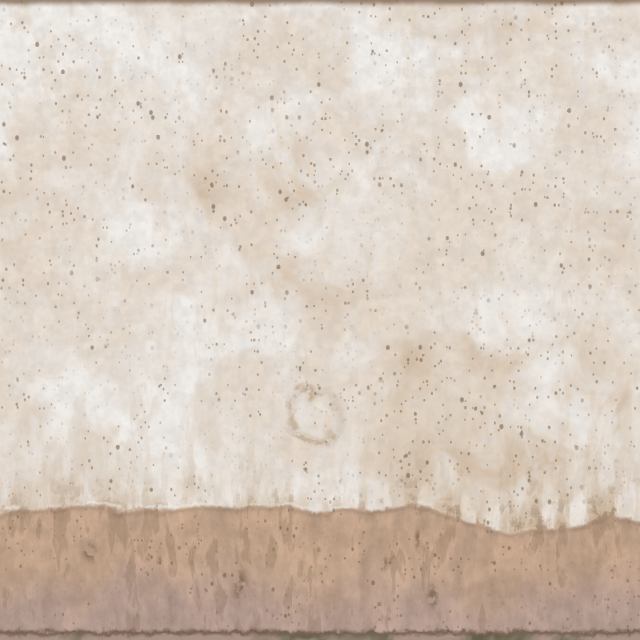
Write a Shadertoy shader that draws this texture.

```glsl
// Weathered plaster wall: pale limewash with tan stains above a brown damp band.
// Smooth cellular noise is layered for mottling; placed soft ellipses steer the
// stains and drips, and sparse cell points give pits and specks.

const vec3 LIMEWASH = vec3(0.898, 0.872, 0.842);
const vec3 CHALK    = vec3(0.928, 0.916, 0.900);
const vec3 CREAM    = vec3(0.872, 0.815, 0.752);
const vec3 OCHRE    = vec3(0.780, 0.680, 0.570);
const vec3 BAND     = vec3(0.755, 0.635, 0.540);
const vec3 BAND_LOW = vec3(0.715, 0.615, 0.570);
const vec3 GRIME    = vec3(0.430, 0.345, 0.270);
const vec3 MOSS     = vec3(0.390, 0.380, 0.290);
const float BAND_HEIGHT = 0.207;
const float STAIN_GAIN  = 0.85;
const float SPECK_GAIN  = 0.55;
const vec2 RING_CENTER  = vec2(0.495, 0.352);

// Each entry: centre, half size
const vec4 STAINS[12] = vec4[12](
    vec4(0.32, 0.70, 0.04, 0.05),  vec4(0.46, 0.72, 0.05, 0.06),
    vec4(0.95, 0.67, 0.05, 0.05),  vec4(0.78, 0.47, 0.05, 0.07),
    vec4(0.63, 0.41, 0.04, 0.06),  vec4(0.92, 0.39, 0.03, 0.06),
    vec4(0.01, 0.66, 0.03, 0.04),  vec4(0.44, 0.54, 0.10, 0.05),
    vec4(0.76, 0.955, 0.08, 0.015), vec4(0.06, 0.34, 0.02, 0.025),
    vec4(0.975, 0.36, 0.015, 0.04), vec4(0.80, 0.28, 0.18, 0.06));
const vec4 DRIPS[8] = vec4[8](
    vec4(0.235, 0.115, 0.006, 0.020), vec4(0.140, 0.135, 0.010, 0.015),
    vec4(0.376, 0.085, 0.009, 0.025), vec4(0.616, 0.145, 0.005, 0.025),
    vec4(0.675, 0.070, 0.010, 0.018), vec4(0.655, 0.155, 0.004, 0.015),
    vec4(0.603, 0.118, 0.006, 0.010), vec4(0.252, 0.120, 0.004, 0.016));

vec3 hash3(vec2 p) {
    vec3 q = fract(p.xyx * vec3(0.1031, 0.1030, 0.0973));
    q += dot(q, q.yxz + 33.33);
    return fract((q.xxy + q.yzz) * q.zyx);
}

// Random cell values blended by distance to jittered cell points
float cells(vec2 p) {
    vec2 base = floor(p);
    float sum = 0.0, weight = 0.0;
    for (int j = -1; j <= 1; j++)
    for (int i = -1; i <= 1; i++) {
        vec2 id = base + vec2(i, j);
        vec3 h = hash3(id + 71.0);
        vec2 d = id + 0.15 + 0.7 * h.xy - p;
        float w = exp(-6.0 * dot(d, d));
        sum += w * h.z;
        weight += w;
    }
    return sum / weight;
}

float layered(vec2 p) {
    float sum = 0.0, amp = 0.5;
    for (int k = 0; k < 5; k++) {
        sum += amp * cells(p);
        p = mat2(1.6, 1.2, -1.2, 1.6) * p + 17.3;
        amp *= 0.56;
    }
    return sum / 1.074;
}

// Sparse pits, one candidate per cell
float specks(vec2 uv, float scale, float density) {
    vec2 p = uv * scale, id = floor(p);
    vec3 h = hash3(id + 211.0);
    float size = mix(0.06, 0.22, h.z * h.z);
    vec2 d = (p - id - 0.3 - 0.4 * h.xy) * vec2(1.0, 0.75);
    float soft = 0.05 + scale / iResolution.y;
    float present = step(1.0 - density, hash3(id + 503.0).x);
    return present * (1.0 - smoothstep(size - 0.05, size + soft, length(d)));
}

float ellipse(vec2 uv, vec4 shape) {
    vec2 d = (uv - shape.xy) / shape.zw;
    return exp(-dot(d, d));
}

float bandEdge(float x) {
    float dip = smoothstep(0.64, 0.80, x) - 0.5 * smoothstep(0.87, 0.96, x);
    return BAND_HEIGHT - 0.034 * dip - 0.007 * exp(-x * 14.0)
         + 0.004 * sin(x * 23.0 - 0.8) + 0.002 * sin(x * 61.0);
}

void mainImage(out vec4 fragColor, in vec2 fragCoord) {
    vec2 uv = fragCoord / iResolution.xy;
    vec2 warp = 0.012 * vec2(sin(uv.y * 31.0 + 3.0 * sin(uv.x * 17.0)),
                             sin(uv.x * 27.0 + 2.0 * sin(uv.y * 21.0)));
    vec2 p = uv + warp;
    float broad  = layered(p * 7.0);
    float medium = layered(p * 19.0 + 40.0);
    float fine   = layered(uv * 75.0 + 9.0);
    float streak = layered(uv * vec2(46.0, 13.0) + 80.0);

    // Limewash with chalky clouds and a cream cast
    vec3 wall = mix(LIMEWASH, CHALK, smoothstep(0.46, 0.70, broad));
    float cream = smoothstep(0.48, 0.72, 0.5 * medium + 0.5 * (1.0 - broad) + 0.05);
    wall = mix(wall, CREAM, 0.65 * cream);
    wall = mix(wall, CREAM, 0.35 * smoothstep(0.55, 0.72, streak));

    // Placed stains, broken up by the noise
    float stain = 0.0;
    for (int i = 0; i < 12; i++) stain += ellipse(p, STAINS[i]);
    float patchy = smoothstep(0.34, 0.68, 0.7 * medium + 0.3 * fine);
    wall = mix(wall, OCHRE, STAIN_GAIN * min(stain, 1.0) * (0.12 + 0.65 * patchy));

    // Crumbled ring
    float ringDist = length((uv - RING_CENTER) * vec2(1.1, 0.95)) + 0.05 * (medium - 0.5);
    float ring = exp(-pow((ringDist - 0.036) / 0.009, 2.0));
    wall = mix(wall, OCHRE * 0.92, ring * (0.2 + 0.55 * smoothstep(0.38, 0.64, fine)));

    // Damp rising from the band, strongest on the right
    float edge = bandEdge(uv.x) + 0.012 * (medium - 0.5) + 0.008 * (fine - 0.5);
    float above = uv.y - edge;
    float damp = exp(-max(above, 0.0) / 0.055) * mix(0.55, 0.95, smoothstep(0.5, 0.8, uv.x));
    wall = mix(wall, OCHRE, damp * (0.2 + 0.8 * smoothstep(0.32, 0.66, streak)));
    float soot = damp * smoothstep(0.54, 0.70, 0.5 * fine + 0.5 * streak);
    wall = mix(wall, GRIME, 0.45 * soot);

    // Brown lower band with drips
    vec3 band = mix(BAND_LOW, BAND, smoothstep(0.02, 0.13, uv.y + 0.12 * (broad - 0.5)));
    band *= 1.0 + 0.16 * (medium - 0.5) + 0.20 * (streak - 0.5);
    float drip = 0.0;
    for (int i = 0; i < 8; i++) drip += ellipse(uv + warp * 0.25, DRIPS[i]);
    band = mix(band, GRIME, 0.75 * min(drip, 1.0) * smoothstep(0.34, 0.62, fine));
    band = mix(band, GRIME, 0.28 * smoothstep(0.57, 0.73, streak));

    // Join the two coats with a chipped pale lip
    float pixel = 1.0 / iResolution.y;
    vec3 color = mix(band, wall, smoothstep(-0.002 - pixel, 0.002 + pixel, above));
    float lip = exp(-pow((above - 0.003) / 0.0025, 2.0)) * smoothstep(0.42, 0.58, medium);
    color = mix(color, CHALK, 0.55 * lip * (1.0 - 0.6 * smoothstep(0.68, 0.75, uv.x)));
    color *= 1.0 - 0.07 * exp(-pow((above + 0.005) / 0.004, 2.0));

    // Grain and pits
    color *= 1.0 + 0.10 * (fine - 0.5);
    float clump = smoothstep(0.42, 0.66, medium) + 0.5 * min(stain + ring, 1.0);
    float pits = specks(uv, 95.0, 0.05) + 0.8 * specks(uv + 0.37, 170.0, 0.07);
    color = mix(color, GRIME, SPECK_GAIN * min(pits, 1.0) * min(0.25 + clump, 1.0));

    // Dirty top and bottom seams
    float top = smoothstep(0.984, 1.0, uv.y + 0.006 * (medium - 0.5));
    color = mix(color, GRIME * 1.15, 0.75 * top * top);
    float low = uv.y + 0.012 * (fine - 0.5);
    vec3 ledge = mix(BAND_LOW * 0.93, MOSS, smoothstep(0.48, 0.65, broad));
    color = mix(ledge, color, smoothstep(0.006, 0.013, low));
    color = mix(color, GRIME * 0.85, 0.65 * exp(-pow((low - 0.011) / 0.004, 2.0)));
    fragColor = vec4(clamp(color, 0.0, 1.0), 1.0);
}
```
